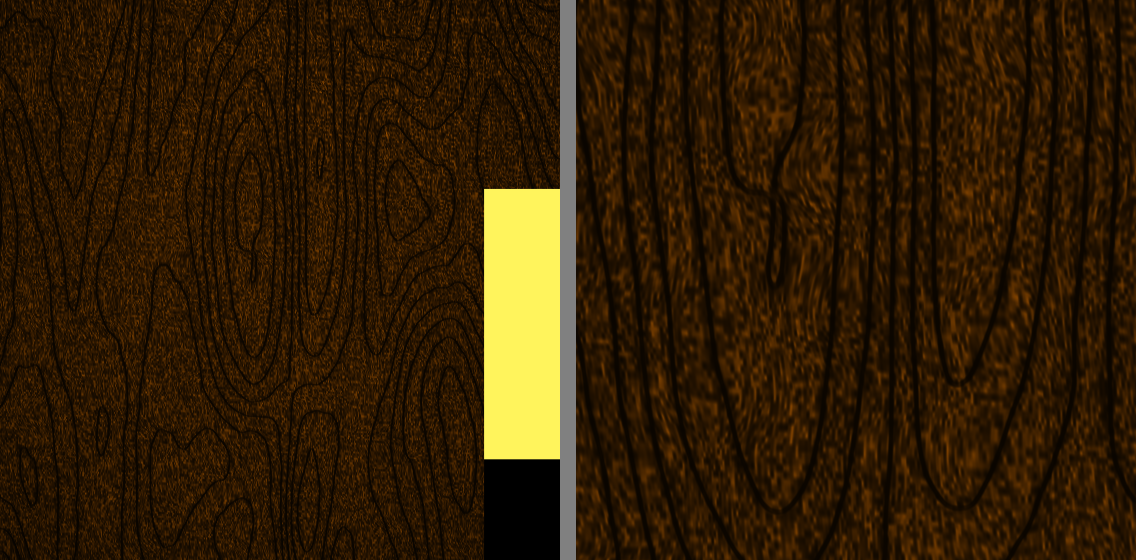
Left: the whole. Right: its middle third, enlarged.
Write a Shadertoy shader that draws this texture.

```glsl
// Dark walnut veneer with a yellow panel and a black block at the right edge.
// Ring lines are contours of a vertically stretched noise height field,
// over a fine speckled grain that is dimmed towards the borders.

float hash(vec2 p) {
    return fract(sin(dot(p, vec2(127.1, 311.7))) * 43758.5453);
}

float noise(vec2 p) {
    vec2 cell = floor(p), f = fract(p);
    f = f * f * (3.0 - 2.0 * f);
    return mix(mix(hash(cell), hash(cell + vec2(1, 0)), f.x),
               mix(hash(cell + vec2(0, 1)), hash(cell + vec2(1, 1)), f.x), f.y);
}

// Height field whose level lines are the growth rings
float ringHeight(vec2 p) {
    vec2 warp = vec2(noise(p * vec2(5.0, 3.0) + 40.0), noise(p * vec2(9.0, 3.0) + 80.0)) - 0.5;
    vec2 q = p + warp * vec2(0.05, 0.22);
    float h = noise(q * vec2(7.5, 2.1) + 23.7);
    h += 0.36 * noise(q * vec2(16.0, 4.0) + 17.0);
    h += 0.035 * noise(p * vec2(40.0, 14.0) + 9.0);
    h += 0.012 * noise(p * vec2(90.0, 30.0) + 5.0);
    return h;
}

// x: approximate distance to the nearest ring line, y: how upright the line runs
vec2 ringLine(vec2 p) {
    const float rings = 7.5;
    float e = 0.0015;
    float h = ringHeight(p);
    vec2 slope = vec2(ringHeight(p + vec2(e, 0)) - ringHeight(p - vec2(e, 0)),
                      ringHeight(p + vec2(0, e)) - ringHeight(p - vec2(0, e))) / (2.0 * e);
    float steep = length(slope) + 0.2;
    float level = abs(fract(h * rings) - 0.5) / rings;
    return vec2(level / steep, abs(slope.x) / steep);
}

// Short upright flecks that sway a little, longer near the top
float grain(vec2 p) {
    p.x += 0.012 * noise(p * 23.0) + 0.06 * p.y;
    p.y += 0.012 * noise(p * 29.0 + 7.0) + 0.11 * p.x;
    float fine = noise(p * vec2(570.0, 235.0)) - 0.5;
    float streak = noise(p * vec2(460.0, 85.0) + 31.0) - 0.5;
    return 0.9 * fine + (0.3 + 0.35 * smoothstep(0.6, 1.0, p.y)) * streak;
}

vec3 wood(vec2 p) {
    // Exponential tone: shallow dark pits, sparse bright flecks
    float tone = 0.174 * exp(1.75 * grain(p));
    tone *= 0.95 + 0.1 * noise(p * vec2(30.0, 9.0));

    // Soft groove with a dark core, fainter where the line runs flat
    vec2 line = ringLine(p);
    float depth = mix(0.6, 1.0, smoothstep(0.2, 0.85, line.y));
    tone *= 1.0 - 0.35 * depth * exp(-line.x * line.x / 0.00002);
    tone = mix(tone, 0.035, 0.92 * depth * (1.0 - smoothstep(0.0006, 0.0022, line.x)));

    // Vignette
    vec2 c = p - vec2(0.5, 0.52);
    tone *= 1.1 - 0.75 * dot(c, c);
    return max(tone, 0.03) * vec3(1.0, 0.515, 0.0);
}

void mainImage(out vec4 fragColor, in vec2 fragCoord) {
    vec2 uv = fragCoord / iResolution.xy;
    vec2 px = 1.0 / iResolution.xy;

    vec3 color = wood(uv);

    // Black block below, yellow panel above it
    float column = smoothstep(-0.5, 0.5, (uv.x - 0.8646) / px.x);
    float belowTop = smoothstep(-0.5, 0.5, (0.6628 - uv.y) / px.y);
    float aboveBase = smoothstep(-0.5, 0.5, (uv.y - 0.1797) / px.y);
    vec3 panel = vec3(1.0, 0.955, 0.36) * aboveBase;
    color = mix(color, panel, column * belowTop);

    fragColor = vec4(color, 1.0);
}
```
